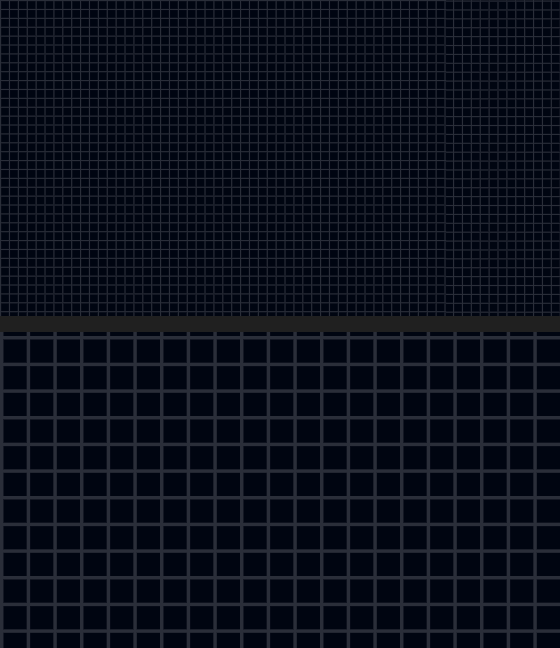
Top, the full canvas; bottom, a detail of the centre.
Give the GLSL for this pattern, as a Shadertoy shader.

```glsl
// Fine pale square grid on a near-black navy ground, with a slight seam at the right.

// Running length of line covered up to x, for lines filling [0, width] of each cell.
vec2 lineIntegral(vec2 x, float width) {
    return floor(x) * width + min(fract(x), width);
}

// Exact box-filtered coverage of the vertical (x) and horizontal (y) lines.
vec2 lineCoverage(vec2 cell, float width, float footprint) {
    vec2 before = lineIntegral(cell - 0.5 * footprint, width);
    vec2 after = lineIntegral(cell + 0.5 * footprint, width);
    return (after - before) / footprint;
}

void mainImage(out vec4 fragColor, in vec2 fragCoord) {
    // 63 square cells across, counted from the top left corner
    float footprint = 63.0 / iResolution.x;
    vec2 cell = vec2(fragCoord.x, iResolution.y - fragCoord.y) * footprint;

    // Beyond the seam the grid slips slightly left and down
    float pastSeam = smoothstep(-0.5, 0.5, (cell.x - 50.2) / footprint);
    vec2 slip = vec2(0.04, -0.055);
    vec2 coverage = mix(lineCoverage(cell, 0.13, footprint),
                        lineCoverage(cell + slip, 0.13, footprint), pastSeam);

    // Translucent white lines over the ground
    float grid = max(coverage.x, coverage.y);
    vec3 ground = vec3(0.0, 0.018, 0.068);
    fragColor = vec4(mix(ground, vec3(1.0), 0.165 * grid), 1.0);
}
```
